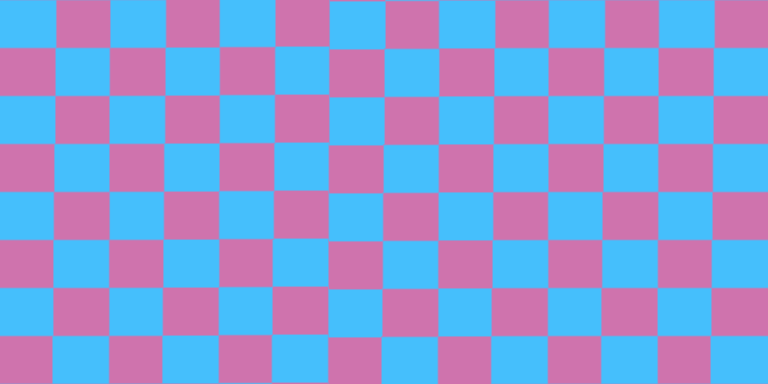
A Shadertoy shader for this pattern:

```glsl
// Two-colour checkerboard with slightly leaning columns and a small vertical slip.

const vec2  GRID       = vec2(14.0, 8.0);       // cells across and down
const vec3  BLUE       = vec3(0.27, 0.75, 0.99);
const vec3  PINK       = vec3(0.81, 0.45, 0.68);
const float EDGE_WIDTH = 0.0047;  // blend width, in canvas heights
const float LEAN       = 0.010;   // sideways drift per row, in cells
const float LEAN_PIVOT = 4.3;     // row that stays in place
const float EVEN_LEAN  = 0.3;     // share of the lean on even edges
const float JITTER     = 0.012;   // random edge shift, in cells
const float SLIP       = 0.030;   // vertical slip of columns, in cells
const float SLIP_AT    = 5.5;     // column position where the slip flips
const float SLIP_DECAY = 0.2;

float hash(vec2 p) {
    vec3 q = fract(vec3(p.xyx) * 0.1031);
    q += dot(q, q.yzx + 33.33);
    return fract((q.x + q.y) * q.z);
}

// Sideways shift of one vertical edge within a row
float edgeShift(float edge, float row) {
    float weight = mix(EVEN_LEAN, 1.0, mod(edge, 2.0));
    float jitter = (hash(vec2(edge, row) + 7.0) - 0.5) * JITTER;
    return weight * LEAN * (row - LEAN_PIVOT) + jitter;
}

// Columns left of the slip ride up, those to its right sink
float columnSlip(float column) {
    float d = column - SLIP_AT;
    return -sign(d) * SLIP * exp(-SLIP_DECAY * d * d);
}

// Alternating -1 / +1 with a smooth step across the nearest edge
float stripe(float edge, float dist, float width) {
    float parity = 1.0 - 2.0 * mod(edge, 2.0);
    return parity * clamp(2.0 * dist / width, -1.0, 1.0);
}

void mainImage(out vec4 fragColor, in vec2 fragCoord) {
    vec2 p = fragCoord / iResolution.xy * GRID;
    vec2 cellSize = vec2(iResolution.x / iResolution.y, 1.0) / GRID;
    vec2 width = max(EDGE_WIDTH, 1.0 / iResolution.y) / cellSize;

    // Vertical edges, shifted row by row
    float edgeX = clamp(round(p.x), 1.0, GRID.x - 1.0);
    float distX = p.x - edgeX - edgeShift(edgeX, floor(p.y));
    float column = edgeX - step(distX, 0.0);

    // Horizontal edges, shifted column by column
    float y = p.y - columnSlip(column);
    float edgeY = round(y);

    float checker = stripe(edgeX, distX, width.x) * stripe(edgeY, y - edgeY, width.y);
    fragColor = vec4(mix(BLUE, PINK, 0.5 + 0.5 * checker), 1.0);
}
```
